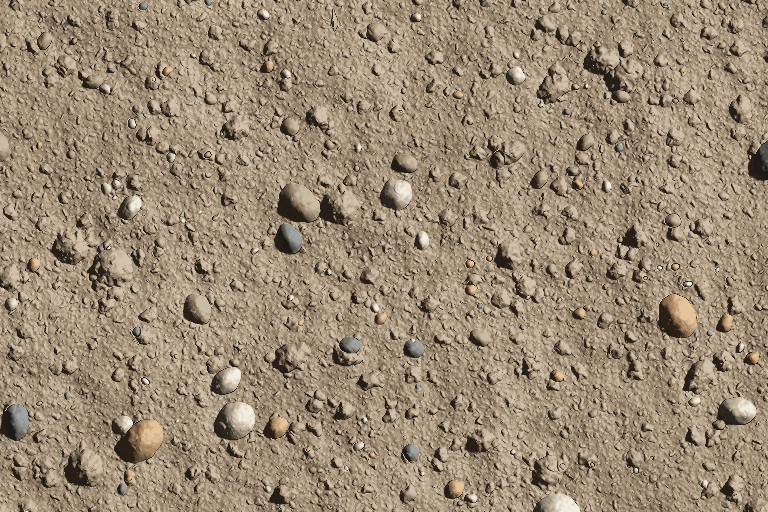
Reproduce this texture procedurally as a WebGL 1 fragment shader.

```glsl
precision highp float;
uniform vec2 u_resolution;

#define SUN_DIR vec2(0.87, 0.49)
#define SUN_SLOPE 0.82
#define SHADOW_COLOR vec3(0.11, 0.08, 0.06)
#define SOIL_COLOR vec3(0.65, 0.57, 0.47)
#define LIT_COLOR vec3(0.82, 0.76, 0.68)
#define EXPOSURE 0.82
#define AMBIENT 0.045
#define CLOD_COVER 0.24
#define PEBBLE_COVER 0.25
#define CHIP_COVER 0.11
#define GRAIN_RELIEF 0.34

vec3 hash3(vec2 p) {
  vec3 q = fract(p.xyx * vec3(0.1031, 0.1030, 0.0973));
  q += dot(q, q.yxz + 33.33);
  return fract((q.xxy + q.yzz) * q.zyx);
}

mat2 spin(float angle) {
  float c = cos(angle), s = sin(angle);
  return mat2(c, s, -s, c);
}

float cornerSlope(vec2 cell, vec2 offset) {
  return dot(hash3(cell).xy * 2.0 - 1.0, offset);
}

float gradientNoise(vec2 p) {
  vec2 i = floor(p), f = fract(p);
  vec2 u = f * f * f * (f * (f * 6.0 - 15.0) + 10.0);
  vec2 e = vec2(1.0, 0.0);
  float low = mix(cornerSlope(i, f), cornerSlope(i + e, f - e), u.x);
  float high = mix(cornerSlope(i + e.yx, f - e.yx), cornerSlope(i + 1.0, f - 1.0), u.x);
  return 1.6 * mix(low, high, u.y);
}

// Scattered oval domes: x is the height, y a random id
vec2 bumps(vec2 p, float scale, float cover, float seed) {
  p = spin(seed) * p * scale + seed * 37.0;
  vec2 base = floor(p - 0.5), best = vec2(0.0);
  for (int j = 0; j < 2; j++) {
    for (int i = 0; i < 2; i++) {
      vec2 cell = base + vec2(float(i), float(j));
      vec3 place = hash3(cell), shape = hash3(cell + 57.3);
      if (place.z < cover) {
        vec2 d = spin(shape.x * 6.283) * (p - cell - 0.5 - 0.8 * (place.xy - 0.5));
        d.y *= 1.0 + 0.5 * shape.y;
        float radius = mix(0.16, 0.46, shape.z * shape.z);
        float dome = radius - dot(d, d) / radius;
        if (dome > best.x) best = vec2(dome, place.z / cover);
      }
    }
  }
  return vec2(best.x / scale, best.y);
}

// Smooth stones, large and small
vec2 pebbles(vec2 p) {
  p += 0.0025 * vec2(gradientNoise(p * 48.0), gradientNoise(p * 48.0 + 19.0));
  vec2 large = bumps(p, 9.0, PEBBLE_COVER * (0.6 + 0.5 * p.x), 2.3);
  vec2 chip = bumps(p, 34.0, CHIP_COVER, 4.1);
  return large.x > chip.x ? large : chip;
}

float pebbleMask(float dome) {
  return smoothstep(0.0, 0.003, dome);
}

float height(vec2 p) {
  vec2 rough = p + 0.006 * vec2(gradientNoise(p * 65.0), gradientNoise(p * 65.0 + 41.0));
  float h = 0.012 * gradientNoise(p * 5.0) + 0.006 * gradientNoise(p * 17.0);
  h += 0.75 * bumps(rough, 11.0, CLOD_COVER * (0.6 + 0.5 * p.x), 0.7).x;
  h += 0.65 * bumps(rough, 25.0, 0.5, 1.4).x;
  h += 0.45 * bumps(rough, 56.0, 0.8, 3.2).x;
  h += GRAIN_RELIEF * bumps(p, 118.0, 0.95, 5.5).x;
  h += 0.0016 * gradientNoise(p * 78.0) + 0.0009 * gradientNoise(p * 155.0);
  float stone = pebbles(p).x;
  return h * (1.0 - 0.65 * pebbleMask(stone)) + 0.8 * stone;
}

vec3 pebbleTint(float id) {
  vec3 tint = mix(vec3(1.16, 1.22, 1.29), vec3(0.76, 0.85, 0.96), step(0.3, id));
  tint = mix(tint, vec3(1.10, 1.01, 0.90), step(0.45, id));
  return mix(tint, vec3(0.97, 0.97, 0.96), step(0.65, id));
}

void main() {
  vec2 p = gl_FragCoord.xy / u_resolution.y;

  // Slope lighting
  float h = height(p), e = 0.0016;
  vec2 slope = (vec2(height(p + vec2(e, 0.0)), height(p + vec2(0.0, e))) - h) / e;
  vec3 normal = normalize(vec3(-slope, 1.0));
  float light = max(dot(normal, normalize(vec3(SUN_DIR, SUN_SLOPE))), 0.0);

  // Cast shadows, marched toward the sun
  float blocked = 0.0, reach = 0.005;
  for (int i = 0; i < 6; i++) {
    blocked = max(blocked, height(p + SUN_DIR * reach) - h - reach * SUN_SLOPE);
    reach *= 1.55;
  }
  light *= 1.0 - smoothstep(0.0, 0.0035, blocked);

  // Soil tone, from shadow to sunlit
  float tone = EXPOSURE * pow(light + AMBIENT, 0.55);
  tone *= 1.0 + 0.06 * gradientNoise(p * 3.5) + 0.10 * gradientNoise(p * 130.0 + 9.0);
  vec3 color = mix(SHADOW_COLOR, SOIL_COLOR, clamp((tone - 0.11) / 0.54, 0.0, 1.0));
  color = mix(color, LIT_COLOR, clamp((tone - 0.65) / 0.17, 0.0, 1.0));

  vec2 stone = pebbles(p);
  color *= mix(vec3(1.0), pebbleTint(stone.y), pebbleMask(stone.x));
  gl_FragColor = vec4(color, 1.0);
}
```
